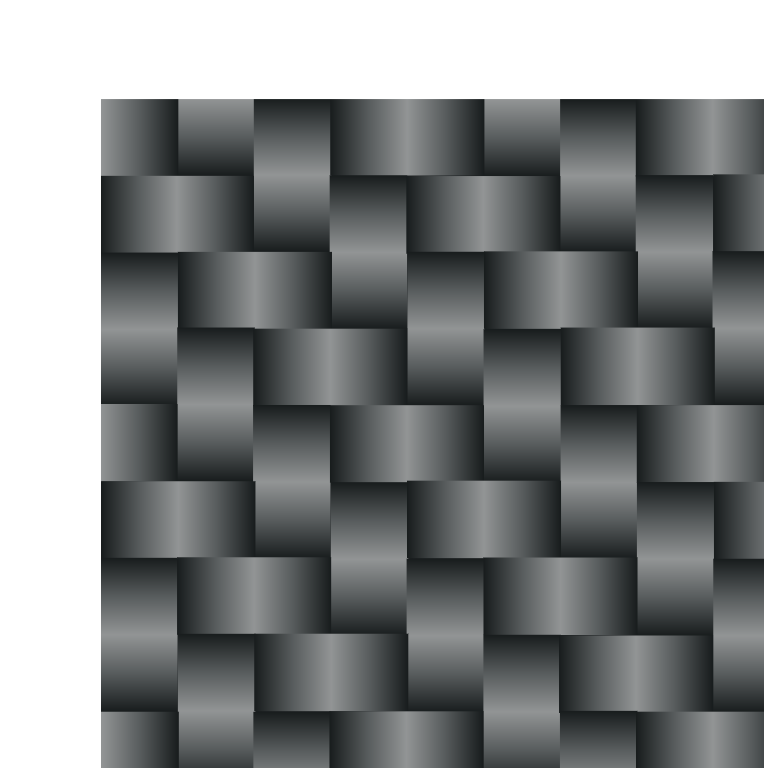
A WebGL 1 fragment shader for this pattern:

```glsl
precision highp float;

uniform vec2 u_resolution;

float hash(vec2 p) {
  return fract(sin(dot(p, vec2(41.3, 289.7))) * 4375.5);
}

// Antialiased coverage of a box given its half size
float boxMask(vec2 offset, vec2 halfSize, float pixel) {
  vec2 d = abs(offset) - halfSize;
  return clamp(0.5 - max(d.x, d.y) / pixel, 0.0, 1.0);
}

// Shading along a strip: dark at both ends, bright at the crest
vec3 stripColor(float along) {
  float t = 1.0 - clamp(abs(along), 0.0, 1.0);
  vec3 dark = vec3(0.095, 0.112, 0.115);
  vec3 middle = vec3(0.345, 0.362, 0.366);
  vec3 bright = vec3(0.572, 0.582, 0.584);
  return t < 0.5 ? mix(dark, middle, t * 2.0) : mix(middle, bright, t * 2.0 - 1.0);
}

void main() {
  // Weave cells, counted right and down from the cloth corner
  vec2 uv = vec2(gl_FragCoord.x, u_resolution.y - gl_FragCoord.y) / u_resolution.y;
  vec2 p = (uv - vec2(0.1315, 0.129)) / 0.0997;
  float pixel = 1.0 / (u_resolution.y * 0.0997);
  vec2 cell = floor(p);
  vec3 weave = vec3(0.1, 0.115, 0.12);

  // Paint every strip that can reach this cell
  for (int j = -2; j <= 1; j++) {
    for (int i = -2; i <= 1; i++) {
      vec2 start = cell + vec2(float(i), float(j));
      float phase = mod(start.x - start.y, 4.0);
      if (phase > 1.5) {
        bool horizontal = phase > 2.5;
        vec2 size = horizontal ? vec2(2.0, 1.0) : vec2(1.0, 2.0);
        vec2 jitter = vec2(hash(start), hash(start + 17.0)) - 0.5;
        vec2 offset = p - start - size * 0.5 - jitter * 0.024;
        float along = horizontal ? offset.x : offset.y;
        float mask = boxMask(offset, size * 0.5 + 0.006, pixel);
        weave = mix(weave, stripColor(along), mask);
      }
    }
  }

  // White margin to the left and above
  float cloth = clamp(min(p.x, p.y) / pixel + 0.5, 0.0, 1.0);
  gl_FragColor = vec4(mix(vec3(1.0), weave, cloth), 1.0);
}
```
